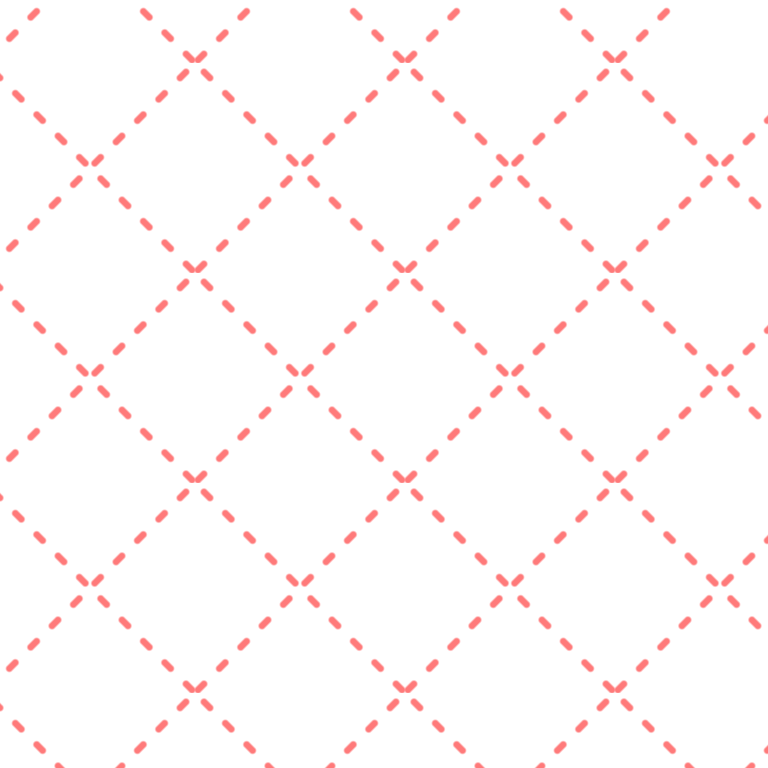
A Shadertoy shader for this pattern:

```glsl
// Diagonal lattice of dashed pink lines on white, forming a grid of diamonds.
// Each square tile holds two mirrored diagonals of ten round-capped dashes;
// the dash run restarts at every tile, which closes a small chevron there.

// Signed distance to a round-capped dash lying along the (1, 1) diagonal.
float dashDistance(vec2 p, float halfLength, float radius) {
    vec2 along = vec2(0.70711);
    p -= along * clamp(dot(p, along), -halfLength, halfLength);
    return length(p) - radius;
}

void mainImage(out vec4 fragColor, in vec2 fragCoord) {
    // Tile coordinates: y runs down, origin on a crossing, one unit per repeat
    float tileSize = 0.2734;
    vec2 uv = vec2(fragCoord.x, iResolution.y - fragCoord.y) / iResolution.y;
    vec2 p = (uv - vec2(0.2539, 0.0820)) / tileSize;
    float row = fract(p.y);

    // Centre of the nearest of the ten dashes, on both axes of the diagonal
    float index = clamp(round((row - 0.0571) / 0.1016), 0.0, 9.0);
    float centre = 0.0571 + 0.1016 * index;

    // Falling diagonal and its mirror image
    float d = 1.0;
    for (float side = -1.0; side <= 1.0; side += 2.0) {
        float dx = p.x - side * centre;
        dx -= round(dx);
        d = min(d, dashDistance(vec2(side * dx, row - centre), 0.0200, 0.0157));
    }

    // Soft edge, never narrower than a pixel
    float soft = max(0.006, 0.7 / (iResolution.y * tileSize));
    float ink = 1.0 - smoothstep(-soft, soft, d);
    fragColor = vec4(mix(vec3(1.0), vec3(1.0, 0.48, 0.48), ink), 1.0);
}
```
